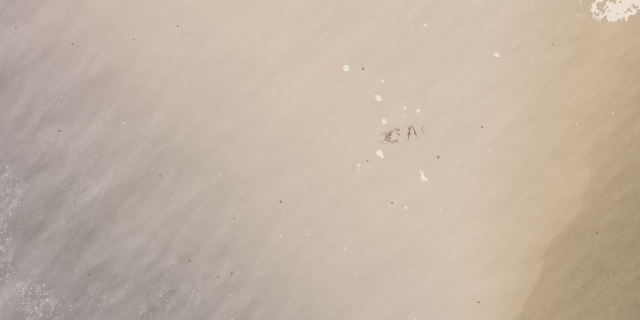
A Shadertoy shader for this texture:

```glsl
// Weathered stone slab: grey, cream, tan and brown washes blended along slanted axes.
// Stretched noise lit from one side gives diagonal wrinkles; hashed cells add glints,
// and ragged discs and thresholded noise add pale flakes and a dark lichen streak.

#define GREY vec3(0.625, 0.590, 0.575)
#define ASH vec3(0.705, 0.665, 0.630)
#define PUTTY vec3(0.785, 0.728, 0.672)
#define CREAM vec3(0.832, 0.765, 0.695)
#define TAN vec3(0.795, 0.712, 0.612)
#define BROWN vec3(0.640, 0.560, 0.450)
#define FLAKE vec3(0.940, 0.905, 0.860)
#define LICHEN vec3(0.500, 0.430, 0.330)
#define WRINKLE 0.20
#define GRAIN 0.022
#define GLINT 0.17
#define FLAKE_COUNT 18

float hash(vec2 p) {
    vec3 q = fract(p.xyx * vec3(0.1031, 0.1030, 0.0973));
    q += dot(q, q.yzx + 33.33);
    return fract((q.x + q.y) * q.z);
}

float noise(vec2 p) {
    vec2 i = floor(p), f = fract(p);
    f = f * f * (3.0 - 2.0 * f);
    return mix(mix(hash(i), hash(i + vec2(1, 0)), f.x),
               mix(hash(i + vec2(0, 1)), hash(i + vec2(1, 1)), f.x), f.y);
}

float fbm(vec2 p) {
    float sum = 0.0, amp = 0.5;
    for (int i = 0; i < 5; i++) {
        sum += amp * noise(p);
        p = mat2(1.6, 1.2, -1.2, 1.6) * p + 17.3;
        amp *= 0.5;
    }
    return sum;
}

mat2 rotation(float a) { return mat2(cos(a), -sin(a), sin(a), cos(a)); }

// Difference of two nearby heights: light and dark sides of a bump
float relief(vec2 p, vec2 offset) { return fbm(p + offset) - fbm(p - offset); }

// Sparse round specks, at most one per cell
float specks(vec2 p, float cells, float share, float radius, float px) {
    vec2 g = p * cells, id = floor(g);
    vec2 centre = 0.3 + 0.4 * vec2(hash(id + 7.1), hash(id + 3.7));
    float d = length(fract(g) - centre) - radius * (0.5 + 0.5 * hash(id + 9.2));
    float edge = px * cells;
    return step(hash(id), share) * (1.0 - smoothstep(-0.5 * edge, 0.5 * edge, d));
}

// Irregular pale chips gathered around the right of the centre
float flakes(vec2 p, float px) {
    float cover = 0.0;
    float ragged = fbm(p * 75.0) - 0.5;
    for (int i = 0; i < FLAKE_COUNT; i++) {
        float k = float(i);
        vec2 r = vec2(hash(vec2(k, 1.3)), hash(vec2(k, 5.9)));
        vec2 centre = vec2(1.22, 0.56) + (r - 0.5) * vec2(0.30, 0.50);
        if (i % 6 == 0) centre = vec2(1.15 + 0.42 * r.x, 0.80 + 0.15 * r.y);
        float size = mix(0.003, 0.012, pow(hash(vec2(k, 8.4)), 2.0));
        vec2 d = rotation(6.28 * r.x) * (p - centre) * vec2(1.0, 1.5);
        float dist = length(d) - size + ragged * 0.032;
        cover = max(cover, 1.0 - smoothstep(-px, px, dist));
    }
    // Larger crumbled patch in the upper right corner
    float corner = 1.0 - smoothstep(0.0, 0.15, length((p - vec2(1.97, 1.0)) * vec2(0.8, 1.5)));
    float crumbs = smoothstep(0.58, 0.64, fbm(p * 48.0) + 0.24 * corner - 0.06);
    return max(cover, crumbs * smoothstep(0.0, 0.2, corner)) * 0.85;
}

void mainImage(out vec4 fragColor, in vec2 fragCoord) {
    vec2 p = fragCoord / iResolution.xy * vec2(2.0, 1.0);
    float px = 1.0 / iResolution.y;
    float drift = fbm(p * 3.0) - 0.5;

    // Broad washes from the lower left to the lower right
    float s = p.x + 0.8 * p.y + 0.22 * drift;
    vec3 col = mix(GREY, ASH, smoothstep(0.30, 0.85, s));
    col = mix(col, PUTTY, smoothstep(0.75, 1.20, s));
    col = mix(col, CREAM, smoothstep(1.10, 1.60, s));
    col = mix(col, TAN, smoothstep(1.32, 1.68, p.x - 0.2 * p.y + 0.1 * drift));
    float ledge = p.x - 0.4 * p.y - 1.64 + 0.10 * (fbm(p * 5.0 + 4.0) - 0.5);
    float brown = 0.55 * smoothstep(-0.12, 0.20, ledge);
    brown += 0.25 * smoothstep(-0.004, 0.012, ledge) * (1.0 - smoothstep(0.25, 0.65, p.y));
    col = mix(col, BROWN, brown);
    col *= 1.0 - 0.12 * smoothstep(0.15, 0.50, ledge);
    col += vec3(0.012, -0.004, 0.010) * (1.0 - smoothstep(0.1, 0.8, length(p - vec2(0.1, 1.0))));

    // Slanted wrinkles, deep on the grey side and faint elsewhere
    float greyside = 1.0 - smoothstep(0.45, 1.25, s);
    vec2 q = rotation(0.85) * (p + 0.05 * drift);
    float folds = relief(q * vec2(4.0, 11.0), vec2(0.05, 0.16));
    float ripples = relief(q * vec2(14.0, 34.0) + 9.0, vec2(0.1, 0.2));
    col += WRINKLE * folds * mix(0.16, 1.0, greyside);
    col += WRINKLE * ripples * mix(0.14, 0.30, max(greyside, smoothstep(1.4, 1.9, p.x)));

    // Fine grain and mineral glints
    col += GRAIN * (noise(p * 190.0) - 0.5) * mix(0.5, 1.2, max(greyside, brown));
    float patches = smoothstep(0.40, 0.62, fbm(p * 7.0 + 2.0));
    float frost = (1.0 - smoothstep(0.30, 0.85, s)) * patches;
    float glints = specks(p, 105.0, 0.30, 0.30, px) + specks(p + 5.3, 60.0, 0.10, 0.20, px);
    col += GLINT * glints * (0.65 * frost + 0.05 * greyside + 0.22 * brown);
    col += 0.35 * GLINT * frost * smoothstep(0.5, 0.75, noise(q * vec2(60.0, 120.0)));

    // Dark lichen streak, stray pits, then flakes on top
    vec2 l = rotation(0.22) * (p - vec2(1.255, 0.580));
    float streak = 1.0 - smoothstep(0.3, 1.0, length(l / vec2(0.095, 0.030)));
    float veins = 1.0 - smoothstep(0.02, 0.10, abs(fbm(p * 42.0) - 0.5));
    col = mix(col, LICHEN, 0.75 * streak * veins);
    col = mix(col, LICHEN, 0.6 * specks(p + 2.7, 22.0, 0.022, 0.09, px));
    col = mix(col, FLAKE, 0.5 * specks(p + 8.1, 26.0, 0.025, 0.09, px));
    col = mix(col, FLAKE, flakes(p, px));

    fragColor = vec4(clamp(col, 0.0, 1.0), 1.0);
}
```
